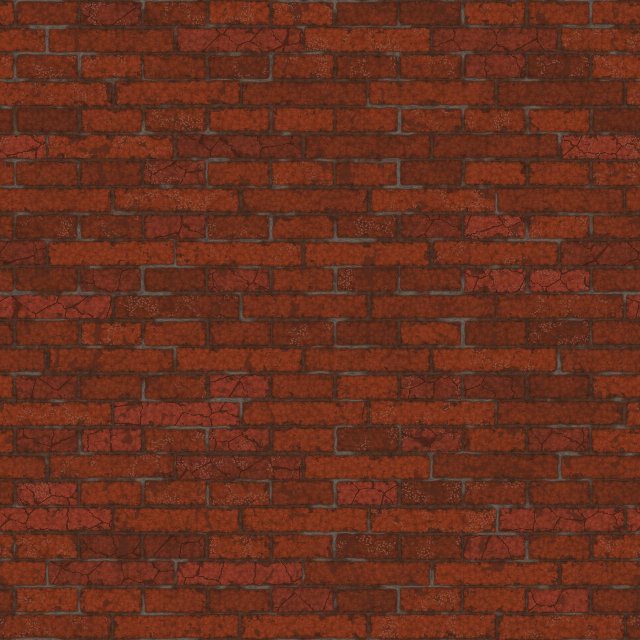
Reproduce this texture procedurally as a WebGL 1 fragment shader.

```glsl
precision highp float;
uniform vec2 u_resolution;

const float TAU = 6.28319;
const float ROWS = 24.0;
const float LONG_COLUMNS = 5.0;
const float SHORT_COLUMNS = 10.0;

const vec3 CLAY = vec3(0.49, 0.20, 0.105);
const vec3 ROSY_CLAY = vec3(0.51, 0.205, 0.14);
const vec3 BURNT_CLAY = vec3(0.33, 0.155, 0.10);
const vec3 CHIPPED_CLAY = vec3(0.32, 0.16, 0.11);
const vec3 PALE_DUST = vec3(0.52, 0.34, 0.28);
const vec3 BROWN_MORTAR = vec3(0.30, 0.19, 0.14);
const vec3 GREY_MORTAR = vec3(0.38, 0.33, 0.29);

struct Brick {
  vec2 id;
  float edge; // signed distance, negative inside
  float isShort;
};

float hash(vec2 p) {
  return fract(sin(dot(p, vec2(127.1, 311.7))) * 43758.5);
}

// Nearest and second nearest cell distances, n cells across, wrapping
vec2 cells(vec2 p, float n) {
  p *= n;
  vec2 base = floor(p);
  vec2 nearest = vec2(9.0);
  for (int j = -1; j <= 1; j++) {
    for (int i = -1; i <= 1; i++) {
      vec2 cell = base + vec2(float(i), float(j));
      vec2 key = mod(cell, n);
      float d = length(cell + vec2(hash(key), hash(key + 57.3)) - p);
      nearest = d < nearest.x ? vec2(d, nearest.x) : vec2(nearest.x, min(nearest.y, d));
    }
  }
  return nearest;
}

// Three octaves of cellular noise, centred near 0.45
float mottle(vec2 p, float n) {
  return 0.5 * cells(p, n).x + 0.3 * cells(p + 0.31, n * 2.0).x
       + 0.2 * cells(p + 0.73, n * 4.0).x;
}

// Layered sines with whole frequencies, so they wrap
float waves(vec2 p, float frequency, float phase) {
  float sum = 0.0;
  float amplitude = 0.5;
  for (int i = 0; i < 4; i++) {
    vec2 q = TAU * frequency * p + phase;
    sum += amplitude * sin(q.x + 1.7 * sin(q.y)) * cos(q.y + 1.3 * sin(q.x + phase));
    frequency = floor(frequency * 1.9);
    amplitude *= 0.6;
    phase += 2.1;
  }
  return sum;
}

float roundedBox(vec2 p, vec2 halfSize, float radius) {
  vec2 q = abs(p) - halfSize + radius;
  return length(max(q, 0.0)) + min(max(q.x, q.y), 0.0) - radius;
}

// Courses of short bricks alternate with staggered courses of long ones
Brick layBrick(vec2 p, float halfJoint) {
  float row = floor(p.y * ROWS);
  float isShort = mod(row, 2.0);
  float columns = mix(LONG_COLUMNS, SHORT_COLUMNS, isShort);
  float longShift = mod(row, 4.0) < 1.0 ? 0.88 : 0.37;
  float x = p.x * columns - mix(longShift, 0.234, isShort);
  vec2 id = vec2(mod(floor(x), columns), mod(row, ROWS));
  vec2 size = vec2(1.0 / columns, 1.0 / ROWS);
  vec2 local = (fract(vec2(x, p.y * ROWS)) - 0.5) * size;
  vec2 jitter = vec2(hash(id + 3.1), hash(id + 8.7)) - 0.5;
  local += 0.0022 * jitter;
  local.y += 0.02 * (hash(id + 5.9) - 0.5) * local.x;
  float joint = halfJoint * (0.8 + 0.4 * hash(id + 1.3));
  return Brick(id, roundedBox(local, 0.5 * size - joint, 0.003), isShort);
}

vec3 brickColor(vec2 p, Brick brick, float grain) {
  float tone = hash(brick.id + 17.0);
  float rosy = step(0.78, hash(brick.id + 29.0));
  float fired = 0.4 + 0.95 * tone - 0.15 * brick.isShort + 0.3 * waves(p, 7.0, 1.0);
  vec3 color = mix(BURNT_CLAY, mix(CLAY, ROSY_CLAY, rosy), clamp(fired, 0.0, 1.0));
  color *= 1.0 + 0.55 * (0.45 - grain);

  // Worn stains, pits and cracks
  float stain = smoothstep(0.58, 0.66, mottle(p + 0.19, 26.0));
  float pit = smoothstep(0.60, 0.72, mottle(p + 0.47, 90.0));
  vec2 crackCell = cells(p + 0.003 * waves(p, 23.0, 4.0), 22.0);
  float crack = 1.0 - smoothstep(0.015, 0.06, crackCell.y - crackCell.x);
  color = mix(color, CHIPPED_CLAY, max(0.75 * stain, 0.8 * pit));
  color = mix(color, 0.7 * CHIPPED_CLAY, 0.7 * crack * rosy);

  // Pale specks gathered in patches
  float patchMask = smoothstep(0.42, 0.58, mottle(p + 0.61, 28.0));
  float speck = 1.0 - smoothstep(0.15, 0.42, cells(p, 230.0).x);
  float dusty = mix(0.12, 0.75, step(0.6, hash(brick.id + 41.0)));
  return mix(color, PALE_DUST, speck * patchMask * dusty);
}

vec3 mortarColor(vec2 p, float grain) {
  float bare = smoothstep(0.43, 0.58, mottle(p + 0.83, 11.0));
  return mix(BROWN_MORTAR, GREY_MORTAR, bare) * (1.0 + 0.7 * (0.45 - grain));
}

void main() {
  vec2 p = gl_FragCoord.xy / u_resolution;
  float pixel = 1.0 / min(u_resolution.x, u_resolution.y);
  vec2 wobble = vec2(waves(p, 17.0, 0.4), waves(p, 13.0, 2.7));
  Brick brick = layBrick(p + 0.0014 * wobble, 0.0031);
  float grain = mottle(p, 120.0);

  // Ragged rims with occasional deeper bites
  float bite = smoothstep(0.50, 0.66, mottle(p + 0.27, 38.0));
  float rim = brick.edge + 0.004 * (grain - 0.45);
  float face = 1.0 - smoothstep(-pixel, pixel, rim + 0.008 * bite);
  float body = 1.0 - smoothstep(-pixel, pixel, rim);

  vec3 clay = brickColor(p, brick, grain);
  clay *= mix(1.0, 0.87, smoothstep(-0.005, 0.0, rim));
  vec3 mortar = mortarColor(p, grain);
  mortar *= mix(0.72, 1.0, smoothstep(0.0, 0.0022, rim));
  vec3 chipped = CHIPPED_CLAY * (1.0 + 0.6 * (0.45 - grain));
  gl_FragColor = vec4(mix(mix(mortar, chipped, body), clay, face), 1.0);
}
```
